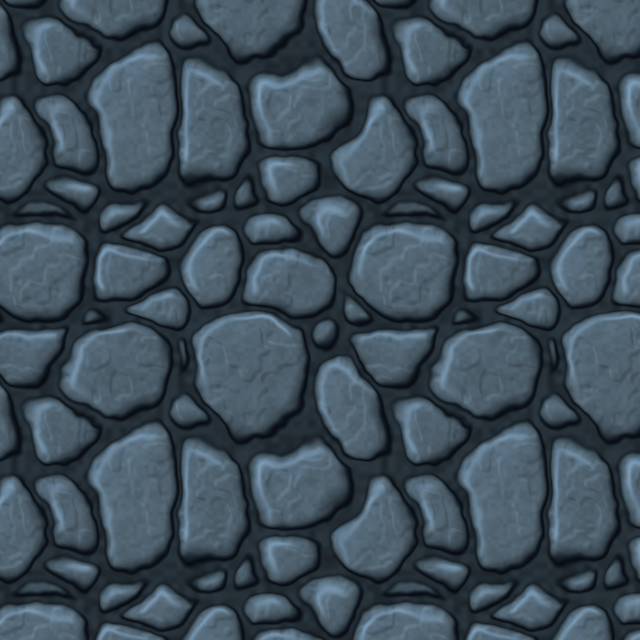
A Shadertoy shader for this texture:

```glsl
// Repeating wall of worn blue-grey stones of mixed sizes in dark mortar, lit from the upper left.

const float CELLS = 3.0;      // large stones along each side of one repeat
const int STONES = 36;        // four layers of nine, from large stones to slivers

float hash(vec2 p) {
    return fract(sin(dot(p, vec2(127.1, 311.7))) * 43758.5453);
}

// Value noise that wraps with the repeat; freq is a whole number.
float noise(vec2 p, float freq) {
    p *= freq;
    vec2 cell = floor(p), f = fract(p);
    f = f * f * (3.0 - 2.0 * f);
    float period = CELLS * freq;
    vec2 a = mod(cell, period), b = mod(cell + 1.0, period);
    float s = freq * 0.37;
    return mix(mix(hash(a + s), hash(vec2(b.x, a.y) + s), f.x),
               mix(hash(vec2(a.x, b.y) + s), hash(b + s), f.x), f.y);
}

vec2 noise2(vec2 p, float freq) {
    return vec2(noise(p, freq), noise(p + 1.7, freq)) - 0.5;
}

// Plateaus with steep rims, for chipped facets.
float facets(vec2 p) {
    float n = 0.75 * noise(p, 4.0) + 0.25 * noise(p, 13.0);
    return smoothstep(0.6, 0.66, n) + smoothstep(0.36, 0.42, n);
}

// Offset from p to the centre of a stone (xy) and its power distance (z).
vec3 stoneSite(int i, vec2 p) {
    int layer = i / 9;
    vec2 cell = vec2(i % 3, (i / 3) % 3);
    cell += 0.5 * vec2(layer == 1 || layer == 2, layer == 1 || layer == 3);
    vec2 jitter = vec2(hash(cell + 3.1), hash(cell + 8.7)) - 0.5;
    vec2 range = layer == 0 ? vec2(0.42, 0.66) : layer == 1 ? vec2(0.28, 0.5) : vec2(0.2, 0.43);
    float radius = mix(range.x, range.y, hash(cell + 5.3));
    vec2 d = cell + 0.56 * jitter - p;
    d -= CELLS * round(d / CELLS);
    return vec3(d, dot(d, d) - radius * radius);
}

// Inward direction (xy), softened distance to the border (z), stone number (w).
vec4 stones(vec2 p) {
    vec3 site[STONES];
    int own = 0;
    for (int i = 0; i < STONES; i++) {
        site[i] = stoneSite(i, p);
        if (site[i].z < site[own].z) own = i;
    }
    vec2 inward = vec2(0.0);
    float total = 0.0;
    for (int i = 0; i < STONES; i++) {
        if (i == own) continue;
        vec2 across = site[i].xy - site[own].xy;
        float span = max(length(across), 0.001);
        float weight = exp(-12.0 * (site[i].z - site[own].z) / span);
        inward -= weight * across / span;
        total += weight;
    }
    total = max(total, 1e-9);
    return vec4(inward / total, -log(total) / 24.0, float(own));
}

void mainImage(out vec4 fragColor, in vec2 fragCoord) {
    vec2 p = fragCoord / iResolution.xy * vec2(1.73, 1.685) * CELLS;
    float pixel = 1.7 * CELLS / iResolution.y;
    vec2 toLight = normalize(vec2(-0.7, 0.8));

    // Bend the layout, then roughen the outlines
    vec2 bent = p + 0.36 * noise2(p, 1.0) + 0.08 * noise2(p, 5.0) + 0.025 * noise2(p, 13.0);
    vec4 stone = stones(bent);
    float gap = 0.034;
    float edge = stone.z - gap;
    float lit = dot(-stone.xy, toLight);

    vec3 shadow = vec3(0.03, 0.05, 0.08);
    vec3 mortar = vec3(0.14, 0.18, 0.21);
    vec3 slope = vec3(0.21, 0.27, 0.30);
    vec3 face = vec3(0.31, 0.38, 0.43);
    vec3 paleFace = vec3(0.35, 0.44, 0.51);
    vec3 highlight = vec3(0.47, 0.59, 0.69);

    // Mortar, darkest against the shaded side of each stone
    float contact = smoothstep(-gap, -0.2 * gap, edge);
    float shade = 1.0 - 0.65 * smoothstep(-0.4, 0.7, lit);
    vec3 ground = mix(mortar, shadow, contact * shade);
    ground *= 0.8 + 0.4 * noise(p, 17.0);

    // Worn stone face with chipped facets, shallow relief and grain
    float chip = facets(p) - facets(p + 0.035 * toLight);
    float relief = noise(p, 9.0) - noise(p + 0.04 * toLight, 9.0);
    float grain = noise(p, 31.0) - 0.5;
    vec3 rock = mix(face, paleFace, smoothstep(0.0, 0.9, lit) * exp(-4.0 * max(edge, 0.0)));
    rock *= 0.97 + 0.06 * hash(vec2(stone.w, 4.2)) + 0.13 * chip + 0.14 * relief + 0.12 * grain;

    // Bevel: shaded lower right, uneven bright ridge at the upper left
    float bevel = 1.0 - smoothstep(0.0, 0.1, edge);
    float away = smoothstep(0.0, 0.8, -lit);
    rock = mix(rock, mortar, 0.85 * bevel * away);
    float ridge = (edge - 0.03 - 0.06 * noise(p, 5.0)) / 0.022;
    float wear = 0.35 + 0.75 * noise(p + 0.6, 7.0);
    rock = mix(rock, highlight, exp(-ridge * ridge) * wear * smoothstep(-0.2, 0.6, lit));
    float rim = 1.0 - smoothstep(0.0, 0.035, edge);
    rock = mix(rock, mix(slope, shadow, away), 0.75 * rim);

    float soft = max(0.012, pixel);
    fragColor = vec4(mix(ground, rock, smoothstep(-soft, soft, edge)), 1.0);
}
```
